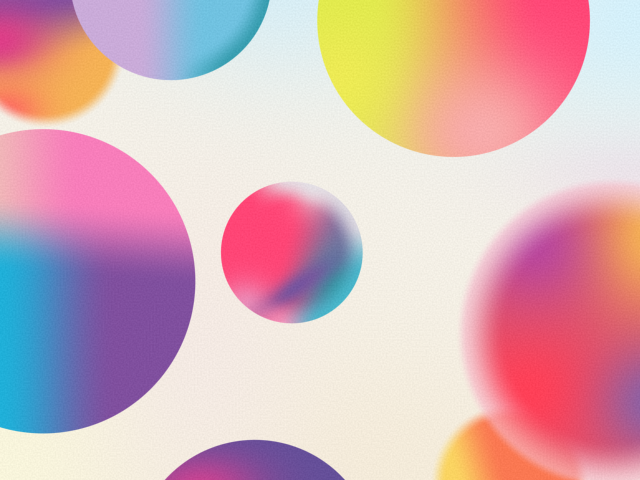
This background is drawn by a WebGL 1 fragment shader. Its source:

```glsl
precision highp float;
uniform vec2 u_resolution;

#define GRAIN_SCALE 290.0
#define GRAIN_AMOUNT 0.035
#define SOFT_BLUR 0.017
#define RIM_BLUR 0.012
#define PINK vec3(1.0, 0.27, 0.46)
#define CORAL vec3(1.0, 0.25, 0.34)
#define ORANGE vec3(0.96, 0.70, 0.33)
#define YELLOW vec3(0.88, 0.92, 0.30)
#define PURPLE vec3(0.50, 0.31, 0.62)
#define MAGENTA vec3(0.80, 0.26, 0.57)
#define CYAN vec3(0.12, 0.69, 0.85)
#define CREAM vec3(0.955, 0.94, 0.905)

vec2 gradientAt(vec2 cell) {
  float h = fract(sin(dot(cell, vec2(127.1, 311.7))) * 43758.5);
  return vec2(cos(6.2832 * h), sin(6.2832 * h));
}

float gradientNoise(vec2 p) {
  vec2 i = floor(p), f = fract(p);
  vec2 u = f * f * (3.0 - 2.0 * f);
  vec2 e = vec2(1.0, 0.0);
  float low = mix(dot(gradientAt(i), f), dot(gradientAt(i + e), f - e), u.x);
  float high = mix(dot(gradientAt(i + e.yx), f - e.yx), dot(gradientAt(i + 1.0), f - 1.0), u.x);
  return mix(low, high, u.y);
}

// Blends a soft elliptical spot of colour over the base
vec3 tint(vec3 base, vec2 q, vec2 at, vec2 size, vec3 color) {
  vec2 d = (q - at) / size;
  return mix(base, color, exp(-dot(d, d)));
}

// Coverage of a unit ball with radius and blur in canvas units
float ball(vec2 q, float radius, float blur) {
  float edge = max(blur, 0.8 / u_resolution.y) / radius;
  return 1.0 - smoothstep(1.0 - edge, 1.0 + edge, length(q));
}

vec3 backdrop(vec2 p) {
  vec3 c = tint(CREAM, p, vec2(0.0), vec2(0.5, 0.4), vec3(0.975, 0.965, 0.86));
  c = tint(c, p, vec2(0.75, 0.0), vec2(0.5, 0.3), vec3(0.955, 0.92, 0.85));
  c = tint(c, p, vec2(0.42, 0.3), vec2(0.22, 0.35), vec3(0.955, 0.915, 0.89));
  c = tint(c, p, vec2(1.34, 0.64), vec2(0.25, 0.1), vec3(0.94, 0.88, 0.90));
  c = tint(c, p, vec2(0.6, 1.05), vec2(0.3, 0.22), vec3(0.84, 0.93, 0.96));
  return tint(c, p, vec2(1.36, 0.98), vec2(0.42, 0.26), vec3(0.83, 0.94, 0.98));
}

vec3 sunsetBall(vec2 q) {
  vec3 c = mix(ORANGE, PURPLE, smoothstep(-0.25, 0.65, q.y - 0.25 * q.x));
  c = tint(c, q, vec2(-0.65, 0.1), vec2(0.7, 0.48), vec3(0.87, 0.24, 0.53));
  return tint(c, q, vec2(-0.55, -0.85), vec2(0.5, 0.33), vec3(0.99, 0.43, 0.38));
}

vec3 skyBall(vec2 q) {
  vec3 c = mix(vec3(0.79, 0.67, 0.85), vec3(0.44, 0.76, 0.88), smoothstep(-0.35, 0.35, q.x));
  float shade = smoothstep(0.75, 1.0, length(q)) * smoothstep(0.0, 0.6, q.x);
  return mix(c, vec3(0.16, 0.58, 0.64), 0.8 * shade);
}

vec3 citrusBall(vec2 q) {
  vec3 c = mix(YELLOW, PINK, smoothstep(-0.6, 0.65, q.x + 0.08 * q.y));
  c = tint(c, q, vec2(0.22, -0.82), vec2(0.65, 0.55), vec3(0.97, 0.67, 0.67));
  return tint(c, q, vec2(-0.85, -0.45), vec2(0.38, 0.4), vec3(0.93, 0.92, 0.33));
}

vec3 duskBall(vec2 q) {
  vec3 low = mix(CYAN, PURPLE, smoothstep(-0.3, 0.48, q.x));
  vec3 high = mix(vec3(0.94, 0.73, 0.72), vec3(0.97, 0.49, 0.73), smoothstep(-0.4, 0.25, q.x));
  return mix(low, high, smoothstep(0.04, 0.55, q.y + 0.08 * q.x));
}

vec3 prismBall(vec2 q) {
  vec3 c = mix(PINK, vec3(0.50, 0.44, 0.62), smoothstep(-0.15, 0.65, q.x - 0.25 * q.y));
  c = tint(c, q, vec2(-0.65, -0.75), vec2(0.4, 0.35), vec3(0.93, 0.55, 0.72));
  c = tint(c, q, vec2(0.65, -0.5), vec2(0.4, 0.5), vec3(0.22, 0.56, 0.62));
  // Violet diagonal band
  vec2 band = vec2(0.82 * q.x + 0.57 * q.y, 0.82 * q.y - 0.57 * q.x);
  c = tint(c, band, vec2(-0.2, -0.44), vec2(0.62, 0.17), vec3(0.46, 0.33, 0.62));
  c = tint(c, q, vec2(0.3, 1.0), vec2(0.3, 0.4), vec3(0.91, 0.84, 0.87));
  // Pale rim above, cyan and pink rim below
  float rim = smoothstep(0.65, 1.0, length(q));
  vec3 lower = mix(vec3(0.96, 0.60, 0.75), vec3(0.28, 0.73, 0.81), smoothstep(-0.2, 0.4, q.x));
  vec3 rimColor = mix(lower, vec3(0.89, 0.88, 0.90), smoothstep(-0.3, 0.4, q.y));
  return mix(c, rimColor, 0.9 * rim * smoothstep(-0.25, 0.45, q.x - q.y * 0.5 + max(q.y, 0.0)));
}

vec3 emberBall(vec2 q, vec3 behind) {
  vec3 c = tint(vec3(0.86, 0.33, 0.43), q, vec2(-0.55, -0.4), vec2(0.55, 0.45), CORAL);
  c = tint(c, q, vec2(-0.5, 0.6), vec2(0.45, 0.38), vec3(0.72, 0.27, 0.62));
  c = tint(c, q, vec2(0.28, 0.65), vec2(0.38, 0.5), ORANGE);
  c = tint(c, q, vec2(0.28, -0.45), vec2(0.35, 0.35), vec3(0.54, 0.38, 0.65));
  vec3 haze = mix(behind, vec3(0.97, 0.78, 0.84), 0.6);
  return mix(c, haze, 0.95 * smoothstep(0.7, 1.02, length(q)));
}

void main() {
  vec2 p = (gl_FragCoord.xy - 0.5 * u_resolution) / u_resolution.y + vec2(0.6667, 0.5);
  vec3 color = backdrop(p);

  // Blurred balls in the distance
  vec2 q = (p - vec2(0.095, 0.90)) / 0.152;
  color = mix(color, sunsetBall(q), ball(q, 0.152, SOFT_BLUR));
  q = (p - vec2(1.062, -0.007)) / 0.15;
  vec3 glow = mix(vec3(0.98, 0.83, 0.38), vec3(0.98, 0.47, 0.32), smoothstep(-0.75, 0.0, q.x + 0.3 * q.y));
  color = mix(color, glow, ball(q, 0.15, SOFT_BLUR));

  // Crisp balls
  q = (p - vec2(0.356, 1.043)) / 0.21;
  color = mix(color, skyBall(q), ball(q, 0.21, 0.0));
  q = (p - vec2(0.945, 0.957)) / 0.284;
  color = mix(color, citrusBall(q), ball(q, 0.284, 0.0));
  q = (p - vec2(0.09, 0.414)) / 0.317;
  color = mix(color, duskBall(q), ball(q, 0.317, 0.0));
  q = (p - vec2(0.608, 0.474)) / 0.1476;
  color = mix(color, prismBall(q), ball(q, 0.1476, 0.0));
  q = (p - vec2(0.531, -0.169)) / 0.2526;
  vec3 plum = tint(vec3(0.39, 0.31, 0.60), q, vec2(-0.45, 0.6), vec2(0.5, 0.28), MAGENTA);
  color = mix(color, plum, ball(q, 0.2526, 0.0));

  // Large hazy ball in front
  q = (p - vec2(1.276, 0.3055)) / 0.316;
  color = mix(color, emberBall(q, color), ball(q, 0.316, RIM_BLUR));

  color += GRAIN_AMOUNT * gradientNoise(p * GRAIN_SCALE);
  gl_FragColor = vec4(color, 1.0);
}
```
